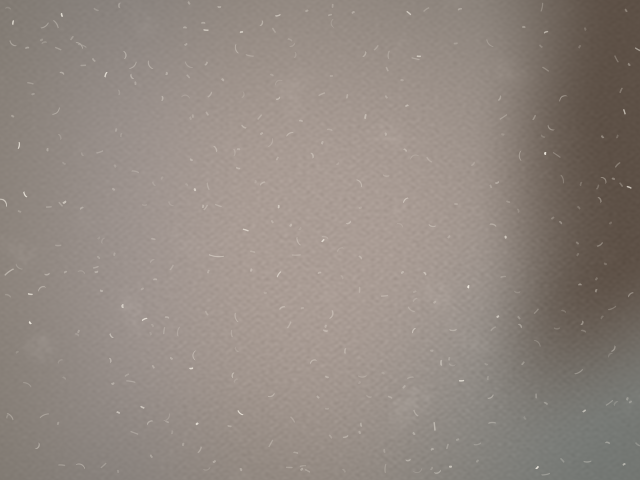
Reproduce this texture procedurally as a Shadertoy shader.

```glsl
vec2 hash2(vec2 p) {
    vec3 q = fract(p.xyx * vec3(0.1031, 0.1030, 0.0973));
    q += dot(q, q.yzx + 33.33);
    return fract((q.xx + q.yz) * q.zy);
}

float gradientNoise(vec2 p) {
    vec2 i = floor(p), f = fract(p);
    vec2 u = f * f * f * (f * (f * 6.0 - 15.0) + 10.0);
    vec2 e = vec2(0.0, 1.0);
    float a = dot(hash2(i) * 2.0 - 1.0, f);
    float b = dot(hash2(i + e.yx) * 2.0 - 1.0, f - e.yx);
    float c = dot(hash2(i + e.xy) * 2.0 - 1.0, f - e.xy);
    float d = dot(hash2(i + e.yy) * 2.0 - 1.0, f - e.yy);
    return mix(mix(a, b, u.x), mix(c, d, u.x), u.y);
}

// Soft pool of light, cool lower right, brown shadow on the right
vec3 lighting(vec2 p) {
    float drift = 0.06 * gradientNoise(p * 3.0);
    float r = length((p - vec2(0.64, 0.5)) * vec2(1.0, 1.1)) + drift;
    vec3 col = mix(vec3(0.665, 0.612, 0.582), vec3(0.50, 0.475, 0.445),
                   smoothstep(0.1, 0.95, r));
    float cool = smoothstep(0.65, 0.0, length(p - vec2(1.25, 0.05)));
    col += cool * vec3(-0.055, -0.015, 0.0);
    col += smoothstep(0.3, 0.0, abs(p.x - 0.25)) * vec3(-0.006, 0.0, 0.01);
    float shadow = smoothstep(0.97, 1.29, p.x + drift)
                 * smoothstep(0.08, 0.42, p.y - 0.5 * (p.x - 1.2));
    return mix(col, vec3(0.365, 0.315, 0.275), shadow);
}

// Fine staggered stitches broken up by grain
float weave(vec2 p) {
    vec2 q = p + 0.003 * vec2(gradientNoise(p * 22.0), gradientNoise(p * 22.0 + 40.0));
    float stitch = sin(q.x * 330.0) * sin(q.y * 400.0);
    float grain = gradientNoise(p * vec2(105.0, 140.0));
    float streak = gradientNoise(vec2(p.x + p.y, 2.2 * (p.y - 0.5 * p.x)) * 48.0);
    float strength = mix(0.45, 1.0, smoothstep(0.75, 0.15, length(p - vec2(0.75, 0.4))));
    return strength * (0.010 * stitch + 0.034 * grain + 0.018 * streak);
}

// One curved lint fibre per occupied grid cell
float lint(vec2 p, float cells, float share, float size, float seed) {
    vec2 id = floor(p * cells);
    vec2 place = hash2(id + seed), kind = hash2(id + seed + 57.0);
    vec2 shape = hash2(id + seed + 113.0);
    vec2 q = p - (id + 0.25 + 0.5 * place) / cells;
    float angle = 6.2832 * shape.x;
    q = mat2(cos(angle), -sin(angle), sin(angle), cos(angle)) * q;
    q.y += (shape.y - 0.5) * 130.0 * q.x * q.x;
    float halfLength = size * (0.15 + kind.y * kind.y);
    float d = length(vec2(max(abs(q.x) - halfLength, 0.0), q.y));
    float width = mix(0.0022, 0.0012, kind.y);
    float soft = max(0.0009, 0.6 / iResolution.y);
    float mask = 1.0 - smoothstep(width - soft, width + soft, d);
    return mask * step(kind.x, share) * (0.4 + 0.6 * shape.y);
}

void mainImage(out vec4 fragColor, in vec2 fragCoord) {
    vec2 p = fragCoord / iResolution.y;
    vec3 col = lighting(p) + weave(p);

    // Chalky smudges
    float smudge = smoothstep(0.2, 0.6, gradientNoise(p * 9.0 + 7.0));
    col += 0.05 * smudge * (0.5 + gradientNoise(p * 60.0));

    // Faint dust, then fewer bright flecks
    float dust = 0.0;
    for (int i = 0; i < 3; i++) {
        float k = float(i);
        dust = max(dust, 0.36 * lint(p + 0.037 * k, 17.0 + 5.0 * k, 0.16, 0.008, 19.0 * k));
    }
    dust = max(dust, 0.95 * lint(p, 11.0, 0.24, 0.006, 211.0));
    dust = max(dust, 0.65 * lint(p + 0.05, 9.0, 0.14, 0.013, 307.0));
    col = mix(col, vec3(0.95, 0.93, 0.89), dust);

    fragColor = vec4(col, 1.0);
}
```
